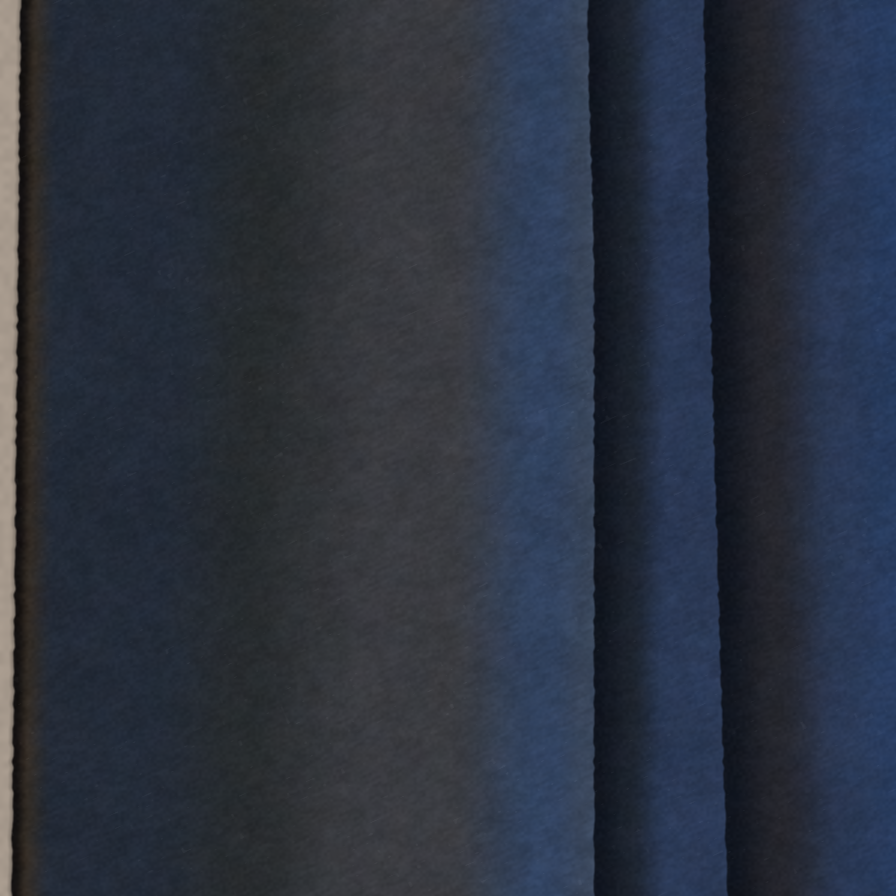
A WebGL 2 fragment shader for this texture:

```glsl
#version 300 es
precision highp float;

uniform vec2 u_resolution;
out vec4 outColor;

#define GRAIN 0.022
#define MOTTLE 0.13
#define FIBER 0.10
#define EDGE_FUZZ 0.0022
#define RIM_LIGHT 0.055

const vec3 WALL = vec3(0.65, 0.60, 0.55);
const vec3 SEAM = vec3(0.07, 0.06, 0.06);
const vec3 BROWN = vec3(0.20, 0.17, 0.14);
const vec3 NAVY = vec3(0.135, 0.165, 0.215);
const vec3 MOSS = vec3(0.150, 0.165, 0.175);
const vec3 GRAY = vec3(0.225, 0.230, 0.250);
const vec3 BLUE = vec3(0.190, 0.255, 0.365);
const vec3 SHADOW = vec3(0.060, 0.078, 0.115);
const vec3 UMBER = vec3(0.145, 0.148, 0.175);
const vec3 DEEP_BLUE = vec3(0.165, 0.220, 0.330);

float hash(vec2 p) {
    vec3 q = fract(vec3(p.xyx) * 0.1031);
    q += dot(q, q.yzx + 33.33);
    return fract((q.x + q.y) * q.z);
}

float noise(vec2 p) {
    vec2 i = floor(p), f = fract(p);
    f = f * f * (3.0 - 2.0 * f);
    return mix(mix(hash(i), hash(i + vec2(1, 0)), f.x),
               mix(hash(i + vec2(0, 1)), hash(i + vec2(1, 1)), f.x), f.y);
}

float fbm(vec2 p) {
    float sum = 0.0, gain = 0.5;
    for (int i = 0; i < 5; i++) {
        sum += gain * noise(p);
        p = mat2(0.8, 0.6, -0.6, 0.8) * p * 2.05 + 17.3;
        gain *= 0.5;
    }
    return sum;
}

// Broad panel: navy, mossy hollow, gray ridge, blue flank
vec3 widePanel(vec2 p) {
    float x = p.x - 0.035 * (p.y - 0.5);
    vec3 c = mix(NAVY, MOSS, smoothstep(0.17, 0.29, x));
    c = mix(c, GRAY, smoothstep(0.27, 0.43, x));
    c = mix(c, BLUE, smoothstep(0.50, 0.60, p.x));
    return mix(c, vec3(0.215, 0.265, 0.345), smoothstep(0.615, 0.655, p.x));
}

// Narrow pleat, measured from its shaded left edge
vec3 narrowPleat(float d) {
    vec3 c = mix(SHADOW, NAVY * 0.82, smoothstep(0.0, 0.045, d));
    return mix(c, DEEP_BLUE, smoothstep(0.038, 0.085, d));
}

// Right panel, emerging from a wide shadow
vec3 rightPanel(float d) {
    vec3 c = mix(SHADOW, UMBER, smoothstep(0.0, 0.065, d));
    c = mix(c, DEEP_BLUE, smoothstep(0.06, 0.14, d));
    return mix(c, vec3(0.155, 0.235, 0.375), smoothstep(0.13, 0.21, d));
}

void main() {
    vec2 p = gl_FragCoord.xy / u_resolution;
    float aa = 0.8 / u_resolution.x + 0.0008;

    // Fold boundaries with frayed threads
    float fray = EDGE_FUZZ * (noise(vec2(p.y * 140.0, 3.0)) - 0.5);
    float wallEdge = mix(0.013, 0.023, p.y) + fray;
    float firstFold = 0.663 - 0.007 * smoothstep(0.65, 1.0, p.y) + fray;
    float secondFold = 0.812 - 0.032 * p.y + 0.005 * p.y * p.y + fray;

    // Cloth shading
    vec3 color = widePanel(p);
    float hem = p.x - wallEdge;
    color = mix(BROWN, color, smoothstep(0.010, 0.045, hem));
    color = mix(SEAM, color, smoothstep(0.002, 0.018, hem));
    color = mix(color, narrowPleat(p.x - firstFold), smoothstep(-aa, aa, p.x - firstFold));
    color = mix(color, rightPanel(p.x - secondFold), smoothstep(-aa, aa, p.x - secondFold));

    // Thin nap catching light along the folds
    vec2 gap = vec2(firstFold, secondFold) - p.x;
    vec2 rim = smoothstep(vec2(-aa), vec2(aa), gap) * exp(-max(gap, 0.0) / 0.004);
    color += RIM_LIGHT * vec3(0.9, 0.95, 1.0) * (rim.x + 0.5 * rim.y)
           * noise(vec2(p.y * 110.0, 8.0));

    // Mottled felt, short slanted fibers and fine grain
    float cloud = fbm(p * vec2(16.0, 12.0)) - 0.48;
    float detail = fbm(p * 60.0 + 9.0) - 0.48;
    vec2 slant = vec2(p.x + 0.45 * p.y, p.y - 0.45 * p.x);
    float fiber = noise(slant * vec2(90.0, 260.0)) - 0.5;
    color *= 1.0 + MOTTLE * (cloud + 1.3 * detail) + FIBER * fiber;
    float fleck = smoothstep(0.88, 1.0, noise(slant * vec2(110.0, 230.0) + 41.0));
    color += 0.03 * fleck * smoothstep(0.35, 0.65, noise(p * 14.0));
    color += GRAIN * (noise(p * 300.0) - 0.5);
    color.rb += 0.010 * (vec2(noise(p * 45.0), noise(p * 45.0 + 71.0)) - 0.5);

    // Pale wall strip
    vec3 wall = WALL * (0.97 + 0.06 * noise(p * 130.0));
    wall *= mix(0.80, 1.0, smoothstep(0.0, 0.006, wallEdge - p.x));
    color = mix(wall, color, smoothstep(-aa, aa, hem));

    outColor = vec4(clamp(color, 0.0, 1.0), 1.0);
}
```
